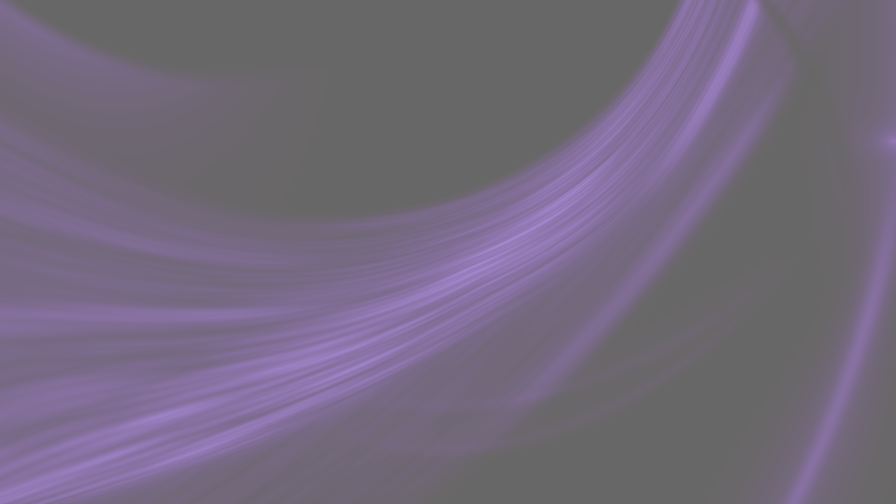
Write a Shadertoy shader that draws this background.

```glsl
const vec3 BASE = vec3(0.408, 0.404, 0.402);
const vec3 TINT = vec3(0.20, -0.01, 0.42);
const vec3 GLOW = vec3(0.04, 0.15, 0.0);
const vec2 ALONG = vec2(0.829, 0.560);     // main direction of the sheaf
const vec2 ACROSS = vec2(-0.560, 0.829);
const vec2 COARSE = vec2(2.2, 15.0);       // strand density: along, across
const vec2 FINE = vec2(3.6, 42.0);
const float SHEAF_BASE = 0.21;
const float CORE_LIGHT = 0.40;
const float VEIL_LIGHT = 0.21;
const float RIBBON_LIGHT = 0.30;

float bell(float d, float width) {
    return exp(-d * d / (width * width));
}

vec2 hash2(vec2 c) {
    vec3 h = fract(c.xyx * vec3(0.1031, 0.1030, 0.0973));
    h += dot(h, h.yzx + 33.33);
    return fract((h.xx + h.yz) * h.zy);
}

// Cellular noise, bright at the cell centres, roughly centred on zero
float strands(vec2 q) {
    vec2 cell = floor(q), f = fract(q);
    float nearest = 2.0;
    for (int j = -1; j <= 1; j++) {
        for (int i = -1; i <= 1; i++) {
            vec2 o = vec2(i, j);
            nearest = min(nearest, length(o + hash2(cell + o) - f));
        }
    }
    return 1.1 - 2.2 * min(nearest, 1.0);
}

// Edges of the sheaf, as height across for a place along it
float upperEdge(float s) {
    float q = (s - 1.3) * (s - 1.3);
    return -0.022 + 0.68 * q + 0.42 * q * q;
}

float lowerEdge(float s) {
    float r = s - 1.15;
    return -0.262 + r * r * mix(0.17, 0.52, smoothstep(-0.3, 0.5, r));
}

float outerEdge(float s) {
    float r = s - 0.85;
    return -0.455 + 0.13 * r + 0.17 * r * r;
}

float sheaf(float s, float n) {
    float low = lowerEdge(s), high = upperEdge(s);
    float v = max((n - low) / (high - low), 0.001);
    float w = pow(v, min(1.0, 0.38 + 0.6 * s));

    float softness = mix(0.22, 0.025, smoothstep(0.45, 1.0, s));
    float inside = smoothstep(0.0, softness, high - n) * smoothstep(-0.03, 0.04, n - low);
    float core = bell(w - 0.12 - 0.24 * s * s, 0.27) * (1.0 - 0.55 * smoothstep(1.2, 1.6, s));

    // Fibres follow the flow and drift slightly across it
    float drift = w + 0.05 * s;
    float fibre = 0.6 * strands(vec2(s, drift) * COARSE) + 0.5 * strands(vec2(s, drift) * FINE);
    fibre += 0.15 * sin(drift * 130.0 + 3.0 * sin(s * 2.0)) * sin(drift * 71.0 - s * 3.0);

    // Separate bright ridges
    float ridges = 0.0;
    for (int i = 0; i < 3; i++) {
        ridges += bell(w - 0.53 - 0.19 * float(i), 0.025) * (1.0 - 0.3 * float(i));
    }
    ridges *= 0.2 * (1.0 - smoothstep(0.55, 1.0, s));
    ridges += 0.5 * bell(w - 0.12, 0.11) * smoothstep(1.3, 1.65, s);

    float body = SHEAF_BASE + 0.12 * smoothstep(0.8, 1.3, s);
    return inside * (body + CORE_LIGHT * core + fibre * (0.10 + 0.24 * core) + ridges);
}

// Thin veil and bright ribbon beneath the sheaf
float underside(float s, float n) {
    float inner = lowerEdge(s), edge = outerEdge(s);
    float below = smoothstep(-0.04, 0.03, inner - n);
    float veil = smoothstep(-0.025, 0.035, n - edge) * exp(-3.5 * max(inner - n, 0.0));
    float ends = smoothstep(0.82, 1.15, s) * (1.0 - smoothstep(1.6, 1.85, s));
    float grain = strands(vec2(s * 2.5, (n - edge) * 50.0));
    float ribbon = bell(n - edge - 0.022, 0.028) * ends;
    return below * veil * (VEIL_LIGHT + 0.06 * grain) + ribbon * RIBBON_LIGHT;
}

// Hazy crescent in the upper left
float crescent(vec2 p) {
    float depth = 0.856 + 0.8 * (p.x - 0.45) * (p.x - 0.45) - p.y;
    float fade = 1.0 - smoothstep(0.0, 0.72, p.x);
    return 0.46 * smoothstep(-0.01, 0.035, depth) * exp(-7.0 * max(depth, 0.0)) * fade;
}

// Faint loops sweeping under the sheaf
float loops(vec2 p) {
    float sum = 0.0;
    for (int i = 0; i < 2; i++) {
        float k = float(i), x = p.x - 0.88;
        float d = p.y - 0.109 - 0.085 * k - (0.75 - 0.15 * k) * x * x;
        sum += bell(d, 0.012) + 0.5 * bell(d - 0.025, 0.03);
    }
    return 0.08 * sum * smoothstep(0.6, 0.95, p.x) * (1.0 - smoothstep(1.3, 1.62, p.x));
}

// Curved ribbon, haze and spark along the right side
float rightSide(vec2 p) {
    float d = p.x - 1.574 - 0.5 * p.y + 0.27 * p.y * p.y;
    float fade = 1.0 - smoothstep(0.35, 0.75, p.y);
    float ribbon = 0.34 * bell(d, 0.022) * fade;
    float haze = 0.20 * bell(d, mix(0.10, 0.05, smoothstep(0.0, 0.5, p.y)));
    float top = 0.12 * smoothstep(1.58, 1.72, p.x) * smoothstep(0.35, 0.75, p.y);
    float spark = 0.45 * exp(-length((p - vec2(1.775, 0.72)) * vec2(30.0, 55.0)));
    return ribbon + haze + top + spark;
}

void mainImage(out vec4 fragColor, in vec2 fragCoord) {
    vec2 p = fragCoord / iResolution.y;
    float s = dot(p, ALONG), n = dot(p, ACROSS);

    float light = sheaf(s, n) + underside(s, n) + crescent(p) + loops(p) + rightSide(p);

    // Dark crease beside the upper right end
    float crease = p.x - 1.68 + 0.93 * (p.y - 0.58) * (p.y - 0.58);
    light *= 1.0 - 0.75 * bell(crease, 0.018) * smoothstep(0.5, 0.75, p.y);

    light = clamp(light, 0.0, 1.25);
    fragColor = vec4(BASE + TINT * light + GLOW * light * light, 1.0);
}
```
